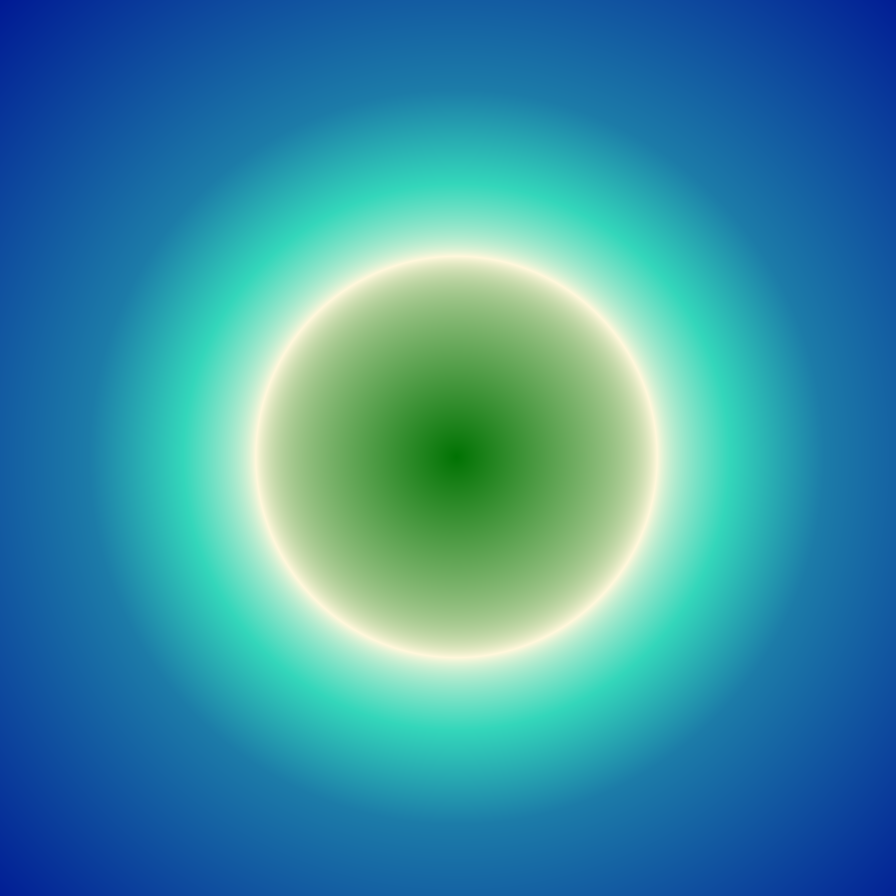
This background is drawn by a Shadertoy shader. Its source:

```glsl
// Draws a green disc with a cream rim, wrapped in a teal halo on deep blue.

// Layout, in canvas units
const vec2 CENTER = vec2(0.5095, 0.4900);
const float RIM_RADIUS = 0.224;
const float HALO_RADIUS = 0.305;
const float SEA_RADIUS = 0.410;
const float OUTER_RADIUS = 0.720;

// Rim light: share of the peak and falloff on each side
const float RIM_STRENGTH = 0.27;
const float RIM_INNER_FALLOFF = 0.022;
const float RIM_OUTER_FALLOFF = 0.016;

// Palette
const vec3 CORE_GREEN = vec3(0.00, 0.45, 0.01);
const vec3 RIM_CREAM = vec3(1.00, 0.97, 0.86);
const vec3 HALO_TEAL = vec3(0.20, 0.84, 0.73);
const vec3 SEA_BLUE = vec3(0.11, 0.485, 0.66);
const vec3 DEEP_BLUE = vec3(0.00, 0.10, 0.58);

// Linear ramp from 0 to 1 between two radii
float ramp(float start, float end, float r) {
    return clamp((r - start) / (end - start), 0.0, 1.0);
}

// Cream amount: a linear slope with a sharp peak at the rim
float rimBlend(float slope, float dist, float falloff) {
    return mix(slope, exp(-dist / falloff), RIM_STRENGTH);
}

void mainImage(out vec4 fragColor, in vec2 fragCoord) {
    vec2 uv = fragCoord / iResolution.xy;
    float r = length(uv - CENTER);
    float rimDist = abs(r - RIM_RADIUS);

    // Disc
    float discBlend = rimBlend(ramp(0.0, RIM_RADIUS, r), rimDist, RIM_INNER_FALLOFF);
    vec3 disc = mix(CORE_GREEN, RIM_CREAM, discBlend);

    // Halo fading into the blue surroundings
    vec3 surround = mix(HALO_TEAL, SEA_BLUE, ramp(HALO_RADIUS, SEA_RADIUS, r));
    surround = mix(surround, DEEP_BLUE, ramp(SEA_RADIUS, OUTER_RADIUS, r));
    float haloBlend = rimBlend(1.0 - ramp(RIM_RADIUS, HALO_RADIUS, r), rimDist, RIM_OUTER_FALLOFF);
    surround = mix(surround, RIM_CREAM, haloBlend);

    // Join both sides with a smooth edge
    float pixel = 1.0 / iResolution.y;
    float outside = smoothstep(-pixel, pixel, r - RIM_RADIUS);
    fragColor = vec4(mix(disc, surround, outside), 1.0);
}
```
